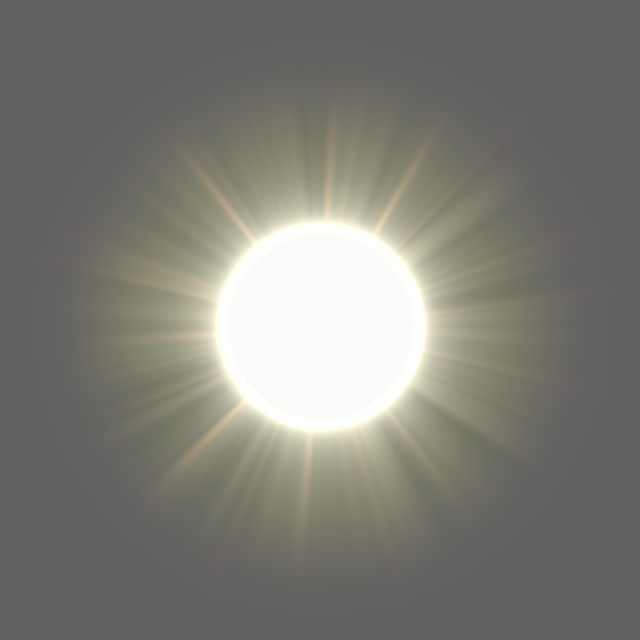
Write a WebGL 1 fragment shader that draws this background.

```glsl
precision highp float;
uniform vec2 u_resolution;

const float TAU = 6.283185;
const vec2 SUN_CENTER = vec2(0.5015, 0.4897);
const float SUN_RADIUS = 0.1448;
const float RIM_WIDTH = 0.0022;

const vec3 SKY = vec3(0.375, 0.375, 0.374);
const vec3 SUN = vec3(0.984, 0.984, 0.984);
const vec3 RIM_TINT = vec3(0.012, 0.004, -0.03);
const vec3 HAZE = vec3(0.020, 0.010, 0.002);
const vec3 HALO = vec3(0.052, 0.064, -0.006);
const vec3 GLOW = vec3(0.47, 0.455, 0.44);
const vec3 FINE_RAY = vec3(0.17, 0.145, 0.12);
const vec3 MAIN_RAY = vec3(0.17, 0.095, 0.06);

const float GLOW_START = 0.16;
const float GLOW_FALLOFF = 17.5;
const float CORE_STRENGTH = 0.25;
const float CORE_WIDTH = 0.02;
const float MAIN_RAY_WIDTH = 0.027;

// Main ray directions in degrees, strongest group first
const vec4 BRIGHT_RAYS = vec4(128.0, 87.0, 60.0, 224.6);
const vec4 LONG_RAYS = vec4(46.0, 20.0, 7.0, 166.0);
const vec4 SOFT_RAYS = vec4(184.0, 203.0, 264.5, 308.0);
const vec4 FAINT_RAYS = vec4(347.0, 247.0, 287.0, 160.0);

float hash(float n) {
  return fract(sin(n * 127.1 + 11.7) * 43758.55);
}

// Value noise around the circle; "count" cells close without a seam
float ringNoise(float turn, float count, float seed) {
  float x = turn * count;
  float cell = floor(x);
  float f = fract(x);
  float a = hash(mod(cell, count) + seed);
  float b = hash(mod(cell + 1.0, count) + seed);
  return mix(a, b, f * f * (3.0 - 2.0 * f));
}

// Sum of four soft rays at the given directions
float rayGroup(float angle, vec4 directions, float width) {
  vec4 d = mod(angle - radians(directions) + 0.5 * TAU, TAU) - 0.5 * TAU;
  d /= width;
  return dot(exp(-d * d), vec4(1.0));
}

void main() {
  float side = min(u_resolution.x, u_resolution.y);
  vec2 p = (gl_FragCoord.xy - 0.5 * u_resolution) / side + 0.5 - SUN_CENTER;
  float r = length(p);
  float angle = atan(p.y, p.x + 1e-6);
  float turn = fract(angle / TAU + 1.0);

  // Fine streaks in three widths
  float streaks = 0.45 * ringNoise(turn, 38.0, 3.0)
                + 0.35 * ringNoise(turn, 90.0, 71.0)
                + 0.20 * ringNoise(turn, 190.0, 213.0) - 0.5;

  // Sky haze, green halo and white glow
  float reach = r - 0.03 * streaks;
  vec3 color = SKY + HAZE * (1.0 - smoothstep(0.28, 0.58, r));
  color += HALO * (1.0 - smoothstep(0.26, 0.42, reach));
  color += GLOW * exp(-(r - GLOW_START) * GLOW_FALLOFF);
  float core = max(r - SUN_RADIUS, 0.0) / CORE_WIDTH;
  color += CORE_STRENGTH * exp(-core * core);

  // Fine and main rays fade outward
  float outside = smoothstep(SUN_RADIUS, 0.19, r);
  float fade = outside * (1.0 - smoothstep(0.20, 0.42, r));
  color += FINE_RAY * streaks * fade;
  float shortFade = outside * (1.0 - smoothstep(0.19, 0.40, r));
  float longFade = outside * (1.0 - smoothstep(0.16, 0.50, r));
  float rays = 0.75 * rayGroup(angle, BRIGHT_RAYS, MAIN_RAY_WIDTH) * shortFade
             + 0.36 * rayGroup(angle, LONG_RAYS, MAIN_RAY_WIDTH * 0.8) * longFade
             + 0.35 * rayGroup(angle, SOFT_RAYS, MAIN_RAY_WIDTH) * shortFade
             + 0.24 * rayGroup(angle, FAINT_RAYS, MAIN_RAY_WIDTH) * longFade;
  color += MAIN_RAY * rays;

  // Solid disc with a thin cream rim
  color = min(color, vec3(1.0));
  float edge = max(1.0 / side, 0.5 * RIM_WIDTH);
  color = mix(SUN, color, smoothstep(-edge, edge, r - SUN_RADIUS));
  float rim = (r - SUN_RADIUS) / RIM_WIDTH;
  color += RIM_TINT * exp(-rim * rim);

  gl_FragColor = vec4(clamp(color, 0.0, 1.0), 1.0);
}
```
